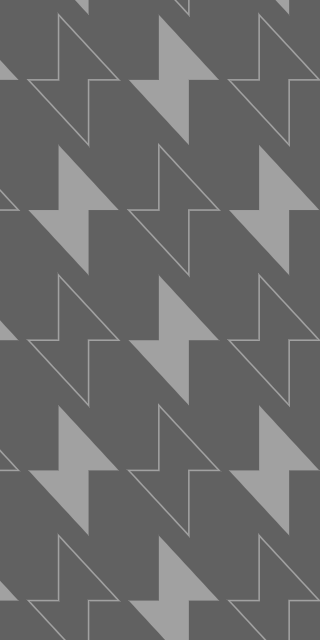
Give the GLSL for this pattern, as a Shadertoy shader.

```glsl
// Staggered grid of lightning bolts, alternating solid and outlined, on flat grey.

// Lengths are fractions of the canvas width.
const vec2  CELL         = vec2(0.3134, 0.4068); // spacing of bolt centres
const vec2  FIRST_CENTRE = vec2(0.2299, 0.1232); // an outlined bolt
const float WAIST        = 0.0469;               // half width of the bolt's body
const float TIP          = 0.1411;               // half width across the side tips
const float HEIGHT       = 0.2034;               // half height of the bolt
const float LINE_WIDTH   = 0.0049;
const vec3  GROUND       = vec3(0.38);
const vec3  BOLT         = vec3(0.63);

// Signed distance to a bolt with mitred corners, symmetric under a half turn.
float boltDistance(vec2 p) {
    vec2 slantNormal = normalize(vec2(HEIGHT, TIP + WAIST));
    float slant = abs(dot(p, slantNormal)) - TIP * slantNormal.x;
    float body  = abs(p.x) - WAIST;
    float upper = max(-WAIST - p.x, -p.y);
    float lower = max(p.x - WAIST, p.y);
    return max(slant, min(body, min(upper, lower)));
}

// Antialiased coverage of a signed distance.
float coverage(float d, float pixel) {
    return clamp(0.5 - d / pixel, 0.0, 1.0);
}

void mainImage(out vec4 fragColor, in vec2 fragCoord) {
    float pixel = 1.0 / iResolution.x;
    vec2 p = fragCoord * pixel - FIRST_CENTRE;
    vec2 nearest = floor(p / CELL + 0.5);

    // Pointed tips reach just past their cell, so include the rows above and below.
    float ink = 0.0;
    for (int row = -1; row <= 1; row++) {
        vec2 id = nearest + vec2(0.0, float(row));
        float d = boltDistance(p - id * CELL);
        bool solid = mod(id.x + id.y, 2.0) > 0.5;
        float shape = solid ? d : abs(d) - 0.5 * LINE_WIDTH;
        ink = max(ink, coverage(shape, pixel));
    }

    fragColor = vec4(mix(GROUND, BOLT, ink), 1.0);
}
```
